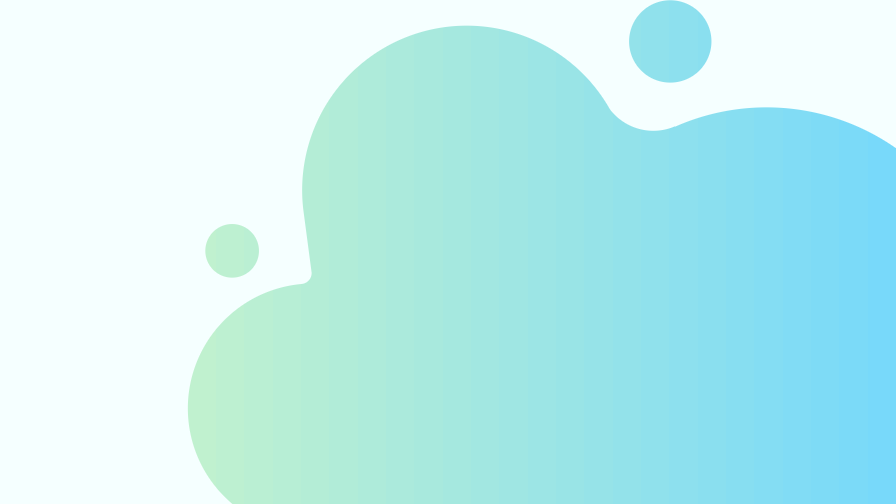
Write a Shadertoy shader that draws this background.

```glsl
// A soft mint-to-sky gradient blob of merged circles with two droplets on a pale ground.
#define PALE_GROUND vec3(0.96, 1.0, 1.0)
#define MINT vec3(0.759, 0.946, 0.809)
#define SKY vec3(0.466, 0.849, 0.984)
#define GRADIENT_LEFT 0.3727
#define GRADIENT_RIGHT 1.7778
#define BAND_COUNT 25.0
// Lobes: centre and radius, in canvas heights
#define TOP_LOBE vec3(0.9259, 0.6227, 0.3264)
#define LEFT_LOBE vec3(0.6204, 0.1898, 0.2477)
#define RIGHT_LOBE vec3(1.5208, 0.3391, 0.4479)
// Hollow circles that round the joints between lobes
#define WIDE_HOLLOW vec3(1.2963, 0.8488, 0.1083)
#define TIGHT_HOLLOW vec3(0.5965, 0.4583, 0.0218)
#define FLANK_NORMAL vec2(-0.9914, -0.1310)

float circle(vec2 p, vec3 c) {
    return length(p - c.xy) - c.z;
}

// Signed distance to the line a-b, negative on its right
float edge(vec2 p, vec2 a, vec2 b) {
    vec2 along = normalize(b - a);
    vec2 offset = p - a;
    return along.x * offset.y - along.y * offset.x;
}

// Clockwise triangle a-hollow-b with the hollow circle cut away
float fillet(vec2 p, vec2 a, vec3 hollow, vec2 b) {
    float triangle = max(edge(p, a, hollow.xy),
                     max(edge(p, hollow.xy, b), edge(p, b, a)));
    return max(triangle, -circle(p, hollow));
}

float blob(vec2 p) {
    float lobes = min(circle(p, TOP_LOBE),
                  min(circle(p, LEFT_LOBE), circle(p, RIGHT_LOBE)));

    // Straight flank, tangent to the top lobe, closing the interior
    float flank = dot(p - TOP_LOBE.xy, FLANK_NORMAL) - TOP_LOBE.z;
    float tangentHeight = TOP_LOBE.y + TOP_LOBE.z * FLANK_NORMAL.y;
    float core = max(flank, p.y - tangentHeight);

    // Rounded joints
    vec2 insideFlank = TIGHT_HOLLOW.xy - 1.5 * TIGHT_HOLLOW.z * FLANK_NORMAL;
    float joints = min(fillet(p, TOP_LOBE.xy, WIDE_HOLLOW, RIGHT_LOBE.xy),
                       fillet(p, LEFT_LOBE.xy, TIGHT_HOLLOW, insideFlank));
    return min(lobes, min(core, joints));
}

float droplets(vec2 p) {
    return min(circle(p, vec3(1.3299, 0.9178, 0.0817)),
               circle(p, vec3(0.4606, 0.5023, 0.0532)));
}

// Horizontal gradient in faint even bands
vec3 bandedGradient(float x) {
    float t = clamp((x - GRADIENT_LEFT) / (GRADIENT_RIGHT - GRADIENT_LEFT), 0.0, 0.9999);
    return mix(MINT, SKY, (floor(t * BAND_COUNT) + 0.5) / BAND_COUNT);
}

void mainImage(out vec4 fragColor, in vec2 fragCoord) {
    vec2 p = fragCoord / iResolution.y;
    float d = min(blob(p), droplets(p));
    float coverage = clamp(0.5 - d * iResolution.y, 0.0, 1.0);
    fragColor = vec4(mix(PALE_GROUND, bandedGradient(p.x), coverage), 1.0);
}
```
